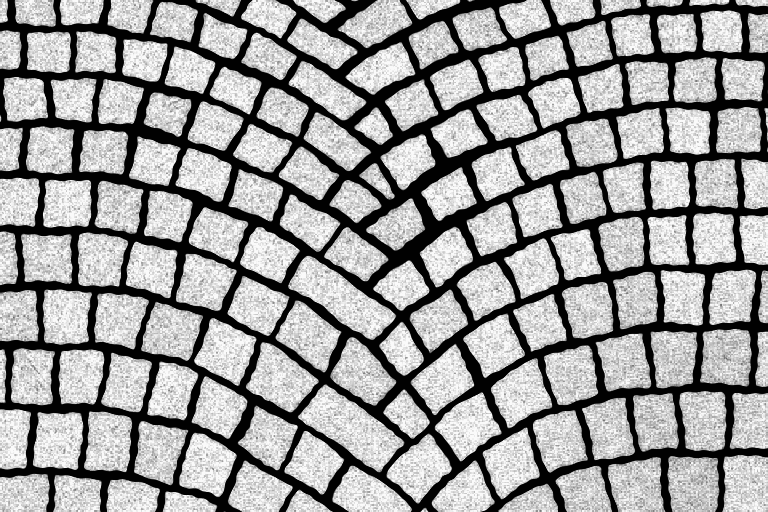
Give the GLSL for this texture, as a Shadertoy shader.

```glsl
// Grey granite setts laid in two fans of curved rows that interlock along a central seam.
// Each row is a shifted parabola; a row and joint lattice gives the distance to the black gaps,
// and hashed grain with cellular blotches gives the stone surface.

float hash(vec2 p) {
    return fract(sin(dot(p, vec2(127.1, 311.7))) * 43758.5);
}

// Distance to the nearest scattered point, one point per unit cell
float cellular(vec2 p) {
    vec2 cell = floor(p);
    float nearest = 2.0;
    for (int y = -1; y <= 1; y++)
    for (int x = -1; x <= 1; x++) {
        vec2 c = cell + vec2(x, y);
        nearest = min(nearest, distance(p, c + vec2(hash(c), hash(c + 57.3))));
    }
    return nearest;
}

float smoothMin(float a, float b, float k) {
    float h = max(k - abs(a - b), 0.0) / k;
    return min(a, b) - 0.25 * h * h * k;
}

float blob(vec2 p, vec2 centre, float radius) {
    vec2 d = (p - centre) / radius;
    return exp(-dot(d, d));
}

// Fan space: x runs from the outer edge to the seam, y points down
float rowTop(float n) { return 28.0 + n * (45.5 + 1.25 * n); }

float straighten(vec2 q) {
    float run = max(q.x - 60.0, 0.0);
    return q.y - 0.0012 * run * run;
}

float rowNumber(vec2 q) {
    return (sqrt(max(2070.0 + 5.0 * (straighten(q) - 28.0), 0.0)) - 45.5) / 2.5;
}

float slopeAt(float x) { return 0.0024 * max(x - 60.0, 0.0); }

// First joint and joint pitch of each row
const vec2 leftRows[10] = vec2[10](
    vec2(12, 48), vec2(25, 49), vec2(50, 49), vec2(26, 53), vec2(42, 53),
    vec2(20, 55), vec2(40, 56), vec2(9, 49), vec2(33, 53), vec2(50, 57));
const vec2 rightRows[10] = vec2[10](
    vec2(15, 48), vec2(50, 46), vec2(31, 49), vec2(38, 50), vec2(10, 47),
    vec2(11, 48), vec2(42, 50), vec2(50, 54), vec2(20, 51), vec2(30, 57));

void mainImage(out vec4 fragColor, in vec2 fragCoord) {
    // Canvas height is 512 units, y downwards
    float pixel = 512.0 / iResolution.y;
    vec2 p = fragCoord * pixel;
    p.y = 512.0 - p.y;

    // Hand-cut irregularity
    vec2 w = p + 1.4 * sin(p.yx * vec2(0.083, 0.071) + 1.6 * sin(p * 0.037));
    w += 0.6 * sin(p.yx * vec2(0.41, 0.37) + 2.0 * sin(p * 0.19));

    // Mirrored fans; the right one steepens from top to bottom
    vec2 leftPos = w;
    leftPos.y -= 9.0 * smoothstep(330.0, 390.0, w.y) * smoothstep(200.0, 280.0, w.x);
    vec2 rightPos = vec2(750.0 - w.x, w.y + 19.0);
    rightPos.y -= (w.y - 260.0) / 900.0 * clamp(525.0 - w.x, 0.0, 230.0);

    // Choose the fan; the crossing row lines make a stepped seam
    float leftRow = floor(rowNumber(leftPos));
    float rightRow = floor(rowNumber(rightPos));
    bool onLeft = leftRow >= rightRow;
    vec2 q = onLeft ? leftPos : rightPos;
    vec2 other = onLeft ? rightPos : leftPos;
    float row = onLeft ? leftRow : rightRow;

    // Distances to the row lines and to the seam
    float slope = slopeAt(q.x);
    float stretch = sqrt(1.0 + slope * slope);
    float below = straighten(q) - rowTop(row);
    float rowGap = min(below, rowTop(row + 1.0) - straighten(q)) / stretch;
    float seamLine = rowTop(onLeft ? row + 1.0 : row);
    float otherSlope = slopeAt(other.x);
    float seamGap = abs(seamLine - straighten(other)) / sqrt(1.0 + otherSlope * otherSlope);

    // Joints stand square to the row and stop short of the seam
    int index = clamp(int(row) + 1, 0, 9);
    vec2 spacing = onLeft ? leftRows[index] : rightRows[index];
    float foot = q.x + slope * below / (stretch * stretch);
    float reach = onLeft ? 350.0 + 3.0 * row : 378.0 - 4.0 * row;
    float last = floor((reach - spacing.x) / spacing.y);
    float k = min(floor((foot - spacing.x) / spacing.y + 0.5), last);
    vec2 jointId = vec2(k, row + (onLeft ? 0.0 : 40.0));
    float lean = (hash(jointId + 9.1) - 0.4) * 0.13 * (below - 26.0);
    float joint = spacing.x + k * spacing.y + 3.0 * (hash(jointId) - 0.5) - lean;
    float jointGap = abs(foot - joint) * stretch;
    vec2 stone = jointId - vec2(foot < joint ? 1.0 : 0.0, 0.0);

    // Gap width, with a few wide places
    float gap = smoothMin(smoothMin(rowGap, jointGap + 0.3, 3.5), seamGap, 3.5);
    float width = 3.9 + 0.6 * sin(p.x * 0.057 + 2.0 * sin(p.y * 0.043));
    width += 2.5 * blob(p, vec2(440, 168), 42.0) + 3.5 * blob(p, vec2(425, 240), 32.0);
    width += 2.5 * blob(p, vec2(155, 130), 28.0) + 3.0 * blob(p, vec2(302, 218), 20.0);
    width += 2.5 * blob(p, vec2(194, 203), 16.0) + 2.5 * blob(p, vec2(475, 368), 20.0);
    width += 2.0 * blob(p, vec2(82, 148), 22.0) + 2.0 * blob(p, vec2(250, 425), 24.0);
    float cover = smoothstep(width - 0.6 * pixel, width + 0.6 * pixel, gap);

    // Speckled stone, duller towards the lower right
    float tone = 0.91 + 0.09 * (hash(stone + 3.7) - 0.5);
    tone -= 0.07 * smoothstep(480.0, 680.0, p.x) * smoothstep(240.0, 420.0, p.y);
    tone += 0.12 * (cellular(p / 17.0) - 0.5) + 0.16 * (cellular(p / 4.3) - 0.5);
    tone += 0.28 * (hash(floor(p / 1.6)) - 0.5);
    tone -= 0.25 * pow(hash(floor(p / 2.1) + 31.0), 10.0);
    tone -= 0.10 * (1.0 - smoothstep(width, width + 5.0, gap));

    fragColor = vec4(vec3(mix(0.005, clamp(tone, 0.0, 0.98), cover)), 1.0);
}
```
